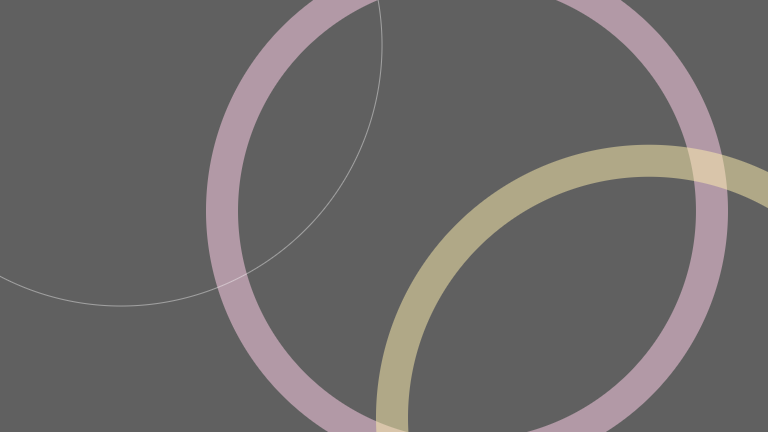
This background is drawn by a WebGL 2 fragment shader. Its source:

```glsl
#version 300 es
precision highp float;
// Three large circle outlines over a flat grey ground: a rose band, a straw
// band and a hairline. Each is a ring distance turned into exact pixel coverage
// and laid over the ground with alpha, so that crossings grow lighter.

#define GROUND      vec3(0.378)
#define ROSE        vec3(1.02, 0.825, 0.925)
#define STRAW       vec3(1.0, 0.94, 0.68)
#define HAIRLINE    vec3(1.0)
#define BAND_WIDTH  0.0741
#define HAIR_WIDTH  0.0024
#define BAND_ALPHA  0.5
#define HAIR_ALPHA  0.4

uniform vec2 u_resolution;
out vec4 fragColor;

// Share of a pixel that lies inside a ring; radius runs to the band's middle.
float ringCoverage(vec2 p, vec2 center, float radius, float width, float pixel) {
    float d = length(p - center) - radius;
    float outer = clamp((0.5 * width - d) / pixel + 0.5, 0.0, 1.0);
    float inner = clamp((-0.5 * width - d) / pixel + 0.5, 0.0, 1.0);
    return outer - inner;
}

void main() {
    // Canvas height is one unit; x is scaled to keep the 16:9 layout.
    float pixel = 1.0 / u_resolution.y;
    vec2 p = gl_FragCoord.xy / u_resolution * vec2(16.0 / 9.0, 1.0);

    float rose  = ringCoverage(p, vec2(1.081, 0.5116), 0.5671, BAND_WIDTH, pixel);
    float straw = ringCoverage(p, vec2(1.5023, 0.0330), 0.5949, BAND_WIDTH, pixel);
    float hair  = ringCoverage(p, vec2(0.2801, 0.8958), 0.6042, HAIR_WIDTH, pixel);

    // Layers from back to front.
    vec3 color = GROUND;
    color = mix(color, ROSE, rose * BAND_ALPHA);
    color = mix(color, STRAW, straw * BAND_ALPHA);
    color = mix(color, HAIRLINE, hair * HAIR_ALPHA);
    fragColor = vec4(color, 1.0);
}
```
